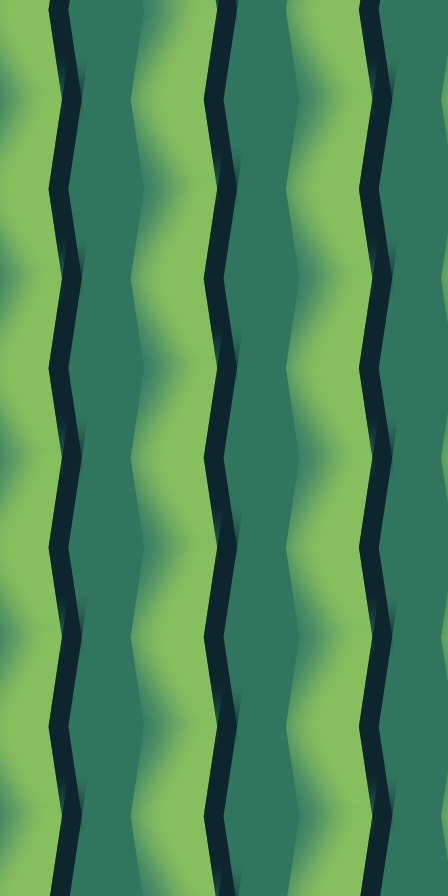
A Shadertoy shader for this pattern:

```glsl
// Lengths are fractions of the canvas width; the canvas is 1 wide and 2 high
#define COLUMN 0.3464
#define ROW 0.4
#define ORIGIN vec2(0.2917, 0.378)
#define SWAY 0.0300
#define STRIPE_WIDTH 0.1630
#define BAND_WIDTH 0.0443
#define FADE_BELOW -0.057
#define FADE_ABOVE 0.104
#define TEAL vec3(0.188, 0.463, 0.372)
#define SHADE vec3(0.215, 0.490, 0.400)
#define LIGHT vec3(0.530, 0.750, 0.370)
#define INK vec3(0.050, 0.148, 0.178)

// Antialiased coverage of the interval from 0 to width
float span(float x, float width, float pixel) {
    return clamp(0.5 + min(x, width - x) / pixel, 0.0, 1.0);
}

void mainImage(out vec4 fragColor, in vec2 fragCoord) {
    vec2 p = fragCoord / iResolution.xy * vec2(1.0, 2.0) - ORIGIN;
    float pixel = 1.0 / iResolution.x;

    // Columns, every other one shifted by half a row
    float margin = 0.008;
    float column = floor((p.x + margin) / COLUMN);
    float x = p.x - column * COLUMN;
    float row = p.y / ROW + 0.5 * mod(column, 2.0);
    float y = (fract(row + 0.5) - 0.5) * ROW;

    // Two straight slopes meet at the right-hand bend, where y is 0
    float slope = 2.0 * SWAY / ROW;
    float upperEdge = SWAY - slope * y;
    float lowerEdge = SWAY + slope * y;
    float stripeX = x - min(upperEdge, lowerEdge);

    // Green stripe, with a soft shadow that swells at the bend
    float wave = -cos(6.2832 * y / ROW);
    float glow = smoothstep(0.0, 0.151, stripeX + 0.044 + 0.026 * wave);
    float crease = exp(-abs(y - 0.021) / 0.012);
    glow *= 1.0 - 0.05 * crease;
    vec3 color = mix(TEAL, mix(SHADE, LIGHT, glow), span(stripeX, STRIPE_WIDTH, pixel));

    // Dark band: each slope overshoots the bend and fades into the other
    float bandX = x - STRIPE_WIDTH;
    float upperBand = span(bandX - upperEdge, BAND_WIDTH, pixel);
    float lowerBand = span(bandX - lowerEdge, BAND_WIDTH, pixel);
    float band = mix(lowerBand, upperBand, smoothstep(FADE_BELOW, FADE_ABOVE, y));
    color = mix(color, INK, band);

    fragColor = vec4(color, 1.0);
}
```
